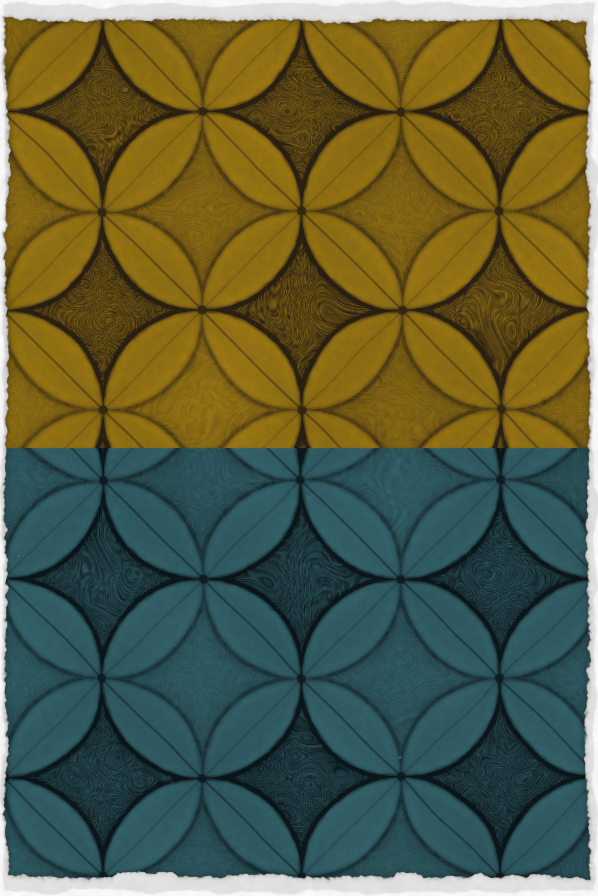
Write a Shadertoy shader that draws this pattern.

```glsl
// Hand-shaded lattice of petals and cusped diamonds, ochre over teal, on a torn paper sheet.

vec2 gradientAt(vec2 cell) {
    vec2 h = vec2(dot(cell, vec2(127.1, 311.7)), dot(cell, vec2(269.5, 183.3)));
    return fract(sin(h) * 43758.5) * 2.0 - 1.0;
}

float noise(vec2 p) {
    vec2 i = floor(p), f = fract(p);
    vec2 u = f * f * f * (f * (f * 6.0 - 15.0) + 10.0);
    vec2 e = vec2(1, 0);
    float low = mix(dot(gradientAt(i), f), dot(gradientAt(i + e), f - e), u.x);
    float high = mix(dot(gradientAt(i + e.yx), f - e.yx), dot(gradientAt(i + 1.0), f - 1.0), u.x);
    return mix(low, high, u.y);
}

float fbm(vec2 p) {
    float sum = 0.0, amp = 0.6;
    for (int i = 0; i < 4; i++) {
        sum += amp * noise(p);
        p = mat2(1.6, 1.2, -1.2, 1.6) * p + 7.3;
        amp *= 0.55;
    }
    return sum;
}

float boxDistance(vec2 p, vec2 halfSize) {
    vec2 d = abs(p) - halfSize;
    return max(d.x, d.y);
}

// Pencil strokes whose direction drifts over the sheet and differs per diamond
float scribble(vec2 p, float angle) {
    float c = cos(angle), s = sin(angle);
    vec2 q = mat2(c, s, -s, c) * p;
    return noise(q * vec2(45, 125)) + 0.7 * noise(q.yx * vec2(60, 150) + 9.0);
}

// Pigment lightness: 0 is ink, 1 is a clean petal
float patternTone(vec2 p, vec2 origin, float pixel) {
    vec2 g = (p - origin) / 0.1662;
    g += 0.035 * vec2(noise(p * 9.0), noise(p * 9.0 + 31.0));
    float aa = pixel / 0.1662;

    // Dark diamonds sit on even points, light ones on odd points
    vec2 a = g - 2.0 * round(g / 2.0);
    vec2 q = abs(a);
    bool isDark = q.x + q.y < 1.0;
    vec2 id = isDark ? 2.0 * round(g / 2.0) : 2.0 * floor(g / 2.0) + 1.0;
    if (!isDark) q = 1.0 - q;

    float edge = length(1.0 - q) - 1.0;
    float axis = abs(1.0 - q.x - q.y) * 0.707;
    float node = min(length(q - vec2(1, 0)), length(q - vec2(0, 1)));
    vec2 vary = gradientAt(id + floor(origin * 90.0));
    float grain = fbm(p * 70.0);
    float strokes = scribble(p, vary.x * 3.0 + 2.0 * noise(p * 12.0));

    // Petals with a pale rim and a ruled centre line
    float petal = 0.97 + 0.13 * grain + 0.07 * exp(-abs(edge + 0.07) * 25.0);
    petal -= 0.25 * exp(-node * 9.0);
    float rule = 1.0 - smoothstep(0.006, 0.008 + aa, axis);
    petal -= rule * (a.x * a.y > 0.0 ? 0.38 : 0.16);

    // Scribbled diamonds, heavier toward their outlines
    float diamond = isDark
        ? 0.50 - 0.30 * exp(-max(edge, 0.0) * 11.0) + 0.55 * strokes + 0.2 * grain
        : 0.88 - 0.30 * exp(-max(edge, 0.0) * 13.0) + 0.20 * strokes + 0.15 * grain;
    diamond += 0.05 * vary.y;
    float tone = mix(petal, diamond, smoothstep(-aa, aa, edge));

    // Uneven outline and pin dots at the crossings
    float width = 0.024 + 0.014 * noise(p * 45.0);
    float outline = 1.0 - smoothstep(width - aa, width + aa + 0.012, abs(edge - 0.01));
    tone -= outline * (isDark ? 0.55 : 0.26) * (0.85 + 0.6 * noise(p * 60.0 + 5.0));
    float dotMask = 1.0 - smoothstep(0.045 - aa, 0.045 + aa, node + 0.015 * grain);
    return mix(tone, 0.08, 0.9 * dotMask);
}

void mainImage(out vec4 fragColor, in vec2 fragCoord) {
    float pixel = 1.0 / iResolution.x;
    vec2 p = (fragCoord - 0.5 * iResolution.xy) * pixel;

    // Two dye halves, each with its own registration of the lattice
    bool isTop = p.y > 0.0;
    float tone = patternTone(p, vec2(-0.328, isTop ? 0.230 : -0.219), pixel);
    float upper = smoothstep(-pixel, pixel, p.y);
    vec3 ink = mix(vec3(0.04, 0.085, 0.10), vec3(0.16, 0.12, 0.07), upper);
    vec3 dye = mix(vec3(0.19, 0.36, 0.39), vec3(0.57, 0.44, 0.075), upper);
    vec3 cloth = mix(ink, dye, clamp(tone, 0.0, 1.15));
    cloth *= 1.0 + 0.08 * noise(p * 5.0);
    cloth = mix(cloth, vec3(0.56, 0.54, 0.53), 0.45 * smoothstep(0.56, 0.66, noise(p * 80.0 + 3.0)));

    // Torn paper margin
    float rim = boxDistance(p, vec2(0.493, 0.741)) + 0.022 * fbm(p * 11.0 + 4.0);
    vec3 paper = mix(vec3(0.88), vec3(0.97), smoothstep(-0.002, 0.003, rim));
    paper += 0.05 * fbm(p * 35.0);

    // Frayed cloth edge with a few rips along the bottom
    float fray = boxDistance(p - vec2(-0.003, -0.001), vec2(0.485, 0.716));
    fray += 0.011 * noise(p * 7.0) + 0.006 * noise(p * 55.0) + 0.004 * noise(p * 130.0);
    float rip = smoothstep(0.25, 0.42, noise(vec2(p.x * 15.0, 3.4)));
    fray += 0.012 * rip * smoothstep(-0.68, -0.73, p.y);
    paper = mix(paper, vec3(0.56, 0.54, 0.53), 0.75 * exp(-max(fray, 0.0) * 400.0));
    cloth *= 1.0 - 0.25 * exp(-abs(fray) * 220.0);
    vec3 color = mix(cloth, paper, smoothstep(-pixel, pixel, fray));
    fragColor = vec4(clamp(color, 0.0, 1.0), 1.0);
}
```
